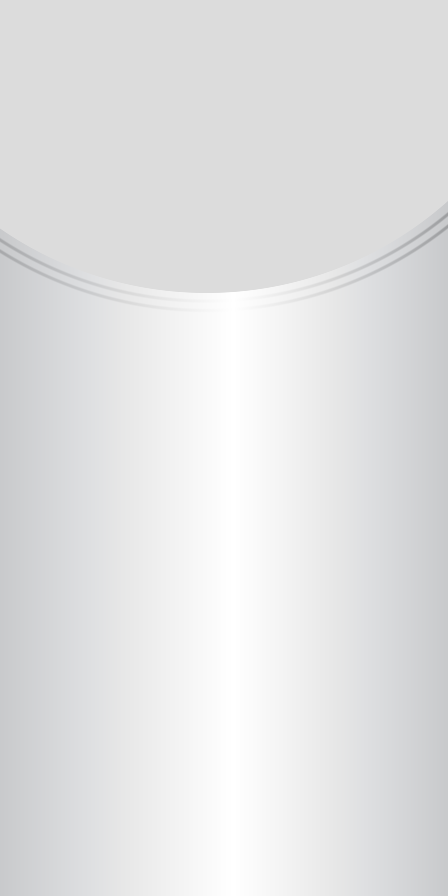
Reproduce this background procedurally as a Shadertoy shader.

```glsl
// A brushed silver panel with a bright vertical ridge, under a flat grey disc.
// The sheen falls off with distance from the ridge; the disc and its two
// thin rims are circle distance functions with edges one pixel soft.

float circleDistance(vec2 p, vec2 center, float radius) {
    return length(p - center) - radius;
}

// Silver tone: white on the ridge (0), cool grey at the sides (1)
vec3 silver(float t) {
    float tone = 1.0 - 0.19 * t - 0.02 * t * t;
    float coolness = smoothstep(0.45, 0.65, t);
    return vec3(tone) + vec3(-0.005, 0.0, 0.008) * coolness;
}

void mainImage(out vec4 fragColor, in vec2 fragCoord) {
    // Canvas width is 1, height is 2
    vec2 p = fragCoord / iResolution.y * 2.0;
    float pixel = 2.0 / iResolution.y;

    // Panel sheen
    float ridge = 0.521;
    float side = abs(p.x - ridge) / (p.x < ridge ? ridge : 1.0 - ridge);
    vec3 color = silver(side);

    // Two rims that fade out towards the ridge
    float rimDepth = (p.x < ridge ? 0.13 : 0.17) * side;
    for (int i = 0; i < 2; i++) {
        float radius = 0.846 + 0.021 * float(i);
        float d = abs(circleDistance(p, vec2(0.461, 2.174), radius));
        float rim = 1.0 - smoothstep(0.0, 0.0025 + pixel, d - 0.001);
        color -= rimDepth * rim;
    }

    // Flat disc
    float disc = circleDistance(p, vec2(0.461, 2.156), 0.81);
    float cover = 1.0 - smoothstep(-0.5 * pixel, 0.5 * pixel, disc);
    color = mix(color, vec3(0.862), cover);

    fragColor = vec4(color, 1.0);
}
```
